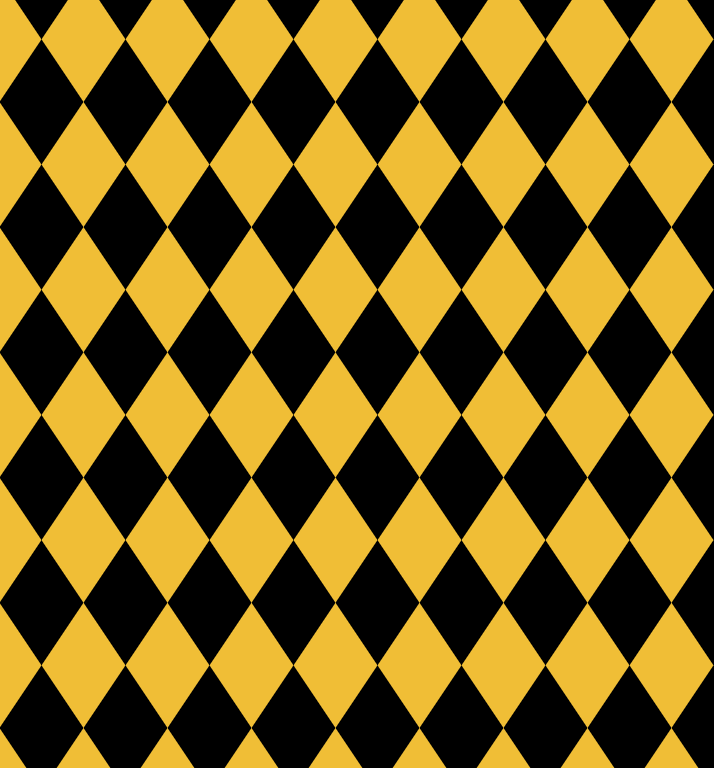
Give the GLSL for this pattern, as a Shadertoy shader.

```glsl
// Harlequin pattern of tall black diamonds touching at their tips on golden yellow.

// Signed diamond field in cell units: negative inside, zero on the edge.
float diamondField(vec2 cell) {
    vec2 p = abs(fract(cell) - 0.5);
    return p.x + p.y - 0.5;
}

void mainImage(out vec4 fragColor, in vec2 fragCoord) {
    // Repeats across and down the canvas
    vec2 repeats = vec2(8.5, 6.134);
    vec2 cell = fragCoord / iResolution.xy * repeats + vec2(0.006, 0.18);

    // Change of the field over one pixel, for edge smoothing
    float pixel = length(repeats / iResolution.xy);
    float gold = clamp(diamondField(cell) / pixel + 0.5, 0.0, 1.0);

    fragColor = vec4(mix(vec3(0.0), vec3(0.94, 0.745, 0.21), gold), 1.0);
}
```
